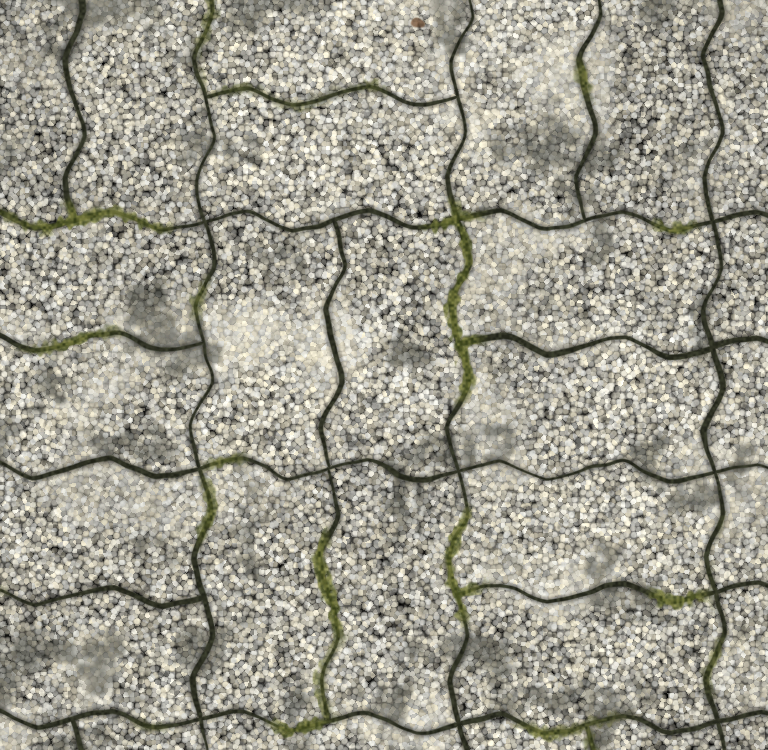
This texture is drawn by a Shadertoy shader. Its source:

```glsl
// Weathered zigzag concrete pavers laid in pairs, with dark mossy joints.

const float CELLS = 3.0;                     // paver pairs across and down
const vec2  GRID_SHIFT = vec2(0.207, 0.115); // start of the first pair, in cells
const float ZIG_DEPTH = 0.037;               // joint swing, in cells
const float KNEE_A = 0.17;                   // outer bend along a side
const float KNEE_B = 0.35;                   // inner bend along a side
const float JOINT_HALF = 0.0085;             // half joint width, in cells
const float GRAIN_SCALE = 145.0;             // aggregate grains per canvas height
const float PEBBLE_SCALE = 44.0;
const float LEAF_SCALE = 4.0;

const vec3 STONE_COLOR  = vec3(0.745, 0.743, 0.720);
const vec3 WARM_TINT    = vec3(1.03, 1.00, 0.92);
const vec3 PEBBLE_COLOR = vec3(0.88, 0.88, 0.86);
const vec3 STAIN_COLOR  = vec3(0.30, 0.30, 0.27);
const vec3 JOINT_COLOR  = vec3(0.17, 0.18, 0.13);
const vec3 MOSS_DARK    = vec3(0.22, 0.26, 0.09);
const vec3 MOSS_LIGHT   = vec3(0.55, 0.56, 0.28);
const vec3 LEAF_COLOR   = vec3(0.46, 0.34, 0.24);

float hash12(vec2 p) {
    vec3 q = fract(vec3(p.xyx) * 0.1031);
    q += dot(q, q.yzx + 33.33);
    return fract((q.x + q.y) * q.z);
}

vec2 hash22(vec2 p) {
    return vec2(hash12(p), hash12(p + 71.7));
}

float noise(vec2 p) {
    vec2 i = floor(p), f = fract(p);
    f = f * f * (3.0 - 2.0 * f);
    vec2 e = vec2(0.0, 1.0);
    return mix(mix(hash12(i), hash12(i + e.yx), f.x),
               mix(hash12(i + e.xy), hash12(i + e.yy), f.x), f.y);
}

float fbm(vec2 p) {
    float sum = 0.0, amp = 0.53;
    for (int i = 0; i < 4; i++) {
        sum += amp * noise(p);
        p = mat2(1.6, 1.2, -1.2, 1.6) * p + 7.3;
        amp *= 0.5;
    }
    return sum;
}

// Distance to the nearest scattered point and that point's random value
vec2 scatter(vec2 p) {
    vec2 i = floor(p), best = vec2(9.0, 0.0);
    for (int y = -1; y <= 1; y++)
    for (int x = -1; x <= 1; x++) {
        vec2 c = i + vec2(x, y);
        float d = length(c + hash22(c) - p);
        if (d < best.x) best = vec2(d, hash12(c + 19.1));
    }
    return best;
}

// Softened zigzag over one side, antisymmetric about its middle
float zigzag(float t) {
    float side = t < 0.5 ? 1.0 : -1.0;
    t = min(t, 1.0 - t);
    float v = t < KNEE_A ? t / KNEE_A
            : t < KNEE_B ? 1.0 - 2.0 * (t - KNEE_A) / (KNEE_B - KNEE_A)
            : (t - 0.5) / (0.5 - KNEE_B);
    return side * mix(v, v * (1.5 - 0.5 * v * v), 0.6);
}

// Distance to the nearest joint (x) and the paver's random value (y)
vec2 pavers(vec2 g) {
    vec2 w = g + ZIG_DEPTH * vec2(-zigzag(fract(g.y)), zigzag(fract(g.x)));
    vec2 cell = floor(w), f = w - cell;
    vec2 id = mod(cell, 3.0);
    bool upright = (id.x == 1.0) != (id.y == 0.0);
    float across = (upright ? f.x : f.y) - 0.5 + 0.025 * (hash12(id + 5.0) - 0.5);
    vec2 edge = 0.5 - abs(f - 0.5);
    float d = min(min(edge.x, edge.y), abs(across));
    return vec2(d, hash12(id * 2.0 + step(0.0, across) * 13.0));
}

void mainImage(out vec4 fragColor, in vec2 fragCoord) {
    vec2 p = fragCoord / iResolution.y;
    vec2 uv = fragCoord / iResolution.xy;
    float pixel = CELLS / iResolution.y;

    // Paver layout with slightly uneven laying and chipped edges
    vec2 g = vec2(uv.x, 1.0 - uv.y) * CELLS + GRID_SHIFT;
    g += 0.030 * (vec2(noise(p * 5.0), noise(p * 5.0 + 40.0)) - 0.5);
    g += 0.012 * (vec2(noise(p * 42.0), noise(p * 42.0 + 20.0)) - 0.5);
    vec2 paver = pavers(g);
    float d = paver.x;

    // Exposed aggregate, smoother and paler towards the rims
    vec2 grain = scatter(p * GRAIN_SCALE);
    float fine = noise(p * 270.0);
    float worn = smoothstep(0.30, 0.65, fbm(p * 9.0) + 0.12 * smoothstep(0.02, 0.14, d));
    float tone = 1.0 + 0.07 * (paver.y - 0.5) + 0.28 * (fbm(p * 6.0 + 31.0) - 0.5);
    tone += mix(0.28, 0.50, worn) * (grain.y - 0.5) + 0.20 * (fine - 0.5);
    tone -= mix(0.12, 0.42, worn) * smoothstep(0.38, 0.80, grain.x);
    tone -= 0.32 * worn * smoothstep(0.58, 0.90, noise(p * 118.0));
    tone += 0.07 * (1.0 - worn);
    vec3 color = STONE_COLOR * tone * mix(vec3(1.0), WARM_TINT, hash12(vec2(grain.y, 3.0) * 91.0));

    // Pale pebbles and dark stains
    vec2 pebble = scatter(p * PEBBLE_SCALE);
    float pebbleMask = step(0.86, pebble.y) * (1.0 - smoothstep(0.12, 0.22, pebble.x));
    color = mix(color, PEBBLE_COLOR * (0.9 + 0.15 * fine), 0.8 * pebbleMask);
    float stain = smoothstep(0.70, 0.88, 0.8 * noise(p * 15.0) + 0.25 * noise(p * 75.0));
    color = mix(color, STAIN_COLOR, stain * (0.35 + 0.35 * fine));

    // Shaded shoulders and joints of varying width
    float halfWidth = JOINT_HALF * mix(0.55, 1.5, noise(p * 11.0 + 9.0));
    color *= 1.0 - 0.30 * (1.0 - smoothstep(halfWidth, halfWidth + 0.022, d));
    float joint = 1.0 - smoothstep(halfWidth - pixel, halfWidth + pixel, d);
    color = mix(color, JOINT_COLOR * (0.7 + 0.7 * fine), joint);

    // Moss tufts spilling out of the joints
    float tuft = smoothstep(0.62, 0.88, noise(p * 10.0 + 53.0));
    float blades = noise(p * vec2(150.0, 95.0));
    float moss = tuft * (1.0 - smoothstep(0.012, 0.030, d - 0.035 * (blades - 0.5)));
    color = mix(color, mix(MOSS_DARK, MOSS_LIGHT, fine), 0.8 * moss);

    // A few fallen leaf scraps
    vec2 leaf = scatter(p * LEAF_SCALE);
    float leafEdge = leaf.x + 0.03 * (noise(p * 90.0) - 0.5);
    float leafMask = step(0.68, leaf.y) * (1.0 - smoothstep(0.030, 0.042, leafEdge));
    color = mix(color, LEAF_COLOR * (0.75 + 0.5 * fine), 0.8 * leafMask);

    fragColor = vec4(clamp(color, 0.0, 1.0), 1.0);
}
```
